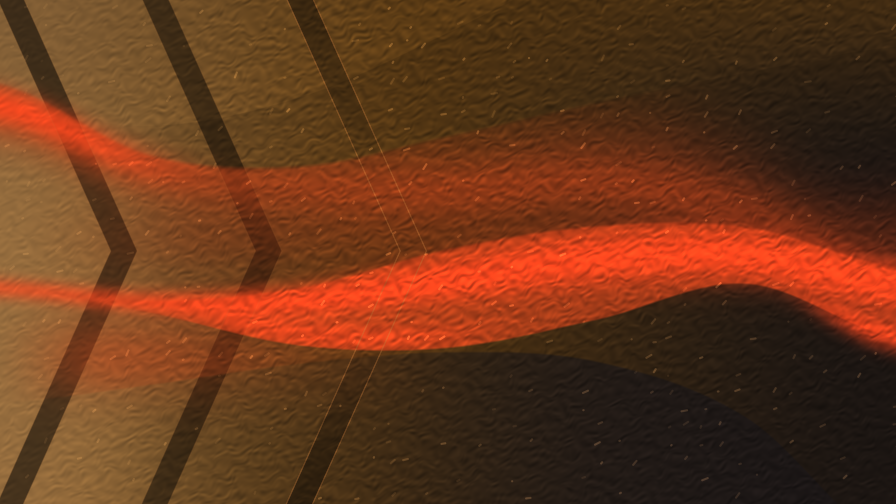
Write a WebGL 2 fragment shader that draws this background.

```glsl
#version 300 es
precision highp float;
// Glowing red ribbons sweep over a brown gradient with dark chevrons at the left.
// Ribbons are bands around smooth curves through evenly spaced heights;
// embossed noise gives a leathery grain and hashed cells scatter bright flecks.
uniform vec2 u_resolution;
out vec4 fragColor;

float hash(vec2 p) {
  vec3 q = fract(vec3(p.xyx) * 0.1031);
  q += dot(q, q.yzx + 33.33);
  return fract((q.x + q.y) * q.z);
}

float noise(vec2 p) {
  vec2 i = floor(p), f = fract(p);
  f = f * f * (3.0 - 2.0 * f);
  return mix(mix(hash(i), hash(i + vec2(1, 0)), f.x),
             mix(hash(i + vec2(0, 1)), hash(i + vec2(1, 1)), f.x), f.y);
}

// Catmull-Rom curve through seven heights spread across the width
float curve(float u, float h[7]) {
  float t = clamp(u, 0.0, 1.0) * 6.0;
  int i = min(int(t), 5);
  t -= float(i);
  float a = h[max(i - 1, 0)], b = h[i], c = h[i + 1], d = h[min(i + 2, 6)];
  return b + 0.5 * t * (c - a + t * (2.0 * a - 5.0 * b + 4.0 * c - d
         + t * (3.0 * (b - c) + d - a)));
}

float bell(float d, float width) { return exp(-d * d / (width * width)); }

// Leathery relief: difference of warped, slanted noise
float relief(vec2 p) {
  p = mat2(0.88, -0.48, 0.48, 0.88) * p;
  p += 0.012 * vec2(noise(p * 45.0), noise(p * 45.0 + 19.0));
  vec2 q = p * vec2(75.0, 150.0);
  return noise(q) - noise(q + vec2(0.35, 0.8));
}

// Short bright dashes, one at most in each cell
float flecks(vec2 p) {
  vec2 cell = floor(p * 29.0), f = fract(p * 29.0) - 0.5;
  float seed = hash(cell + 7.0);
  f -= 0.4 * (vec2(hash(cell + 31.0), hash(cell + 57.0)) - 0.5);
  float angle = 0.1 + 1.1 * hash(cell + 83.0);
  vec2 dir = vec2(cos(angle), sin(angle));
  float along = max(abs(dot(f, dir)) - 0.17 * hash(cell + 91.0), 0.0);
  float d = length(vec2(along, dot(f, vec2(-dir.y, dir.x))));
  return smoothstep(0.1, 0.02, d) * step(0.77, seed) * (0.3 + 0.7 * hash(cell + 11.0));
}

void main() {
  vec2 p = gl_FragCoord.xy / u_resolution.y;
  float u = gl_FragCoord.x / u_resolution.x, y = p.y;
  float px = 1.0 / u_resolution.y;

  float core = curve(u, float[7](0.428, 0.400, 0.403, 0.444, 0.486, 0.493, 0.435));
  float lower = curve(u, float[7](0.430, 0.380, 0.315, 0.310, 0.366, 0.437, 0.330));
  float middle = curve(u, float[7](0.428, 0.403, 0.428, 0.505, 0.551, 0.549, 0.470));
  float upper = curve(u, float[7](0.780, 0.667, 0.630, 0.623, 0.637, 0.583, 0.445));
  float crest = curve(u, float[7](0.833, 0.692, 0.669, 0.729, 0.796, 0.856, 0.907));
  float veil = curve(u, float[7](0.790, 0.750, 0.806, 0.935, 1.090, 1.250, 1.420));
  float hill = curve(u, float[7](0.200, 0.236, 0.278, 0.301, 0.282, 0.171, -0.090));

  // Background from tan through brown to near black
  vec3 night = vec3(0.10, 0.085, 0.09);
  vec3 col = mix(vec3(0.59, 0.43, 0.245), vec3(0.41, 0.265, 0.09), smoothstep(-0.05, 0.5, u));
  col *= 1.0 - 0.13 * smoothstep(0.5, 1.0, y);
  col = mix(col, night, 0.88 * smoothstep(0.35, 1.0, u) * smoothstep(1.2, 0.6, y));
  col *= 1.0 - 0.13 * smoothstep(px, -px, y - veil) * smoothstep(0.08, 0.25, u);
  col *= 1.0 - 0.10 * smoothstep(px, -px, y - crest) * smoothstep(0.1, 0.3, u);
  float below = smoothstep(1.5 * px, -1.5 * px, y - hill);
  col = mix(col, night, 0.72 * below * smoothstep(0.18, 0.72, u));

  // Chevrons repeated along x, the third mostly an outline
  float s = p.x + 0.45 * abs(y - 0.502) - 0.22;
  float index = floor((s + 0.02) / 0.287);
  float band = abs(s - index * 0.287 - 0.026) - 0.026;
  float inside = step(0.0, index) * step(index, 2.0);
  float third = step(1.5, index);
  float fill = mix(0.53 - 0.06 * index, 0.42 * smoothstep(0.1, 0.5, abs(y - 0.5)), third);
  col *= 1.0 - inside * fill * smoothstep(px, -px, band);

  // Soft red washes, cut by the crest, middle and lower edges
  vec3 rust = vec3(0.72, 0.25, 0.10), fire = vec3(1.0, 0.28, 0.12);
  float underCrest = smoothstep(0.006, -0.006, y - crest);
  float fadeRight = smoothstep(1.0, 0.72, u);
  col = mix(col, rust, 0.22 * bell(y - upper - 0.08, 0.09) * underCrest * fadeRight);
  col = mix(col, rust, 0.60 * bell(y - upper, 0.065) * underCrest * (0.4 + 0.6 * fadeRight));
  col = mix(col, rust * 0.8, 0.36 * bell(y - 0.53, 0.09) * smoothstep(0.0, 0.25, u));
  col = mix(col, rust, 0.52 * bell(y - 0.29, 0.09) * smoothstep(0.55, 0.12, u)
            * smoothstep(-0.02, 0.13, u) * (1.0 - 0.5 * below));
  float sheet = smoothstep(0.004, -0.004, y - middle) * smoothstep(-0.003, 0.003, y - lower);
  col = mix(col, vec3(0.82, 0.27, 0.11), 0.68 * sheet * smoothstep(0.05, 0.3, u));

  // Hot ribbon cores
  float heat = 0.85 * bell(y - upper - 0.01, 0.035) * smoothstep(0.27, 0.03, u);
  col = mix(col, fire, heat);
  float width = mix(0.021, 0.046, smoothstep(0.05, 0.65, u));
  col = mix(col, fire, bell(y - core, width) * mix(0.62, 0.98, smoothstep(0.0, 0.5, u)));
  col = mix(col, fire, 0.8 * bell(y - lower, 0.028) * smoothstep(0.86, 0.98, u));
  col = mix(col, fire, 0.6 * bell(y - lower - 0.025, 0.03) * sheet
            * smoothstep(0.12, 0.3, u) * smoothstep(0.62, 0.4, u));

  // Thin outlines, grain and flecks
  float line = inside * smoothstep(1.3 * px, 0.2 * px, abs(band));
  col = mix(col, vec3(0.75, 0.46, 0.22), line * mix(0.08, 0.35, third));
  float grain = relief(p) * mix(0.12, 0.32, smoothstep(0.0, 0.4, u));
  col *= 1.0 + grain;
  float sparkle = flecks(p) * mix(0.25, 0.6, smoothstep(0.05, 0.4, u));
  col += sparkle * (0.35 * col + vec3(0.28, 0.20, 0.12));
  fragColor = vec4(clamp(col, 0.0, 1.0), 1.0);
}
```
